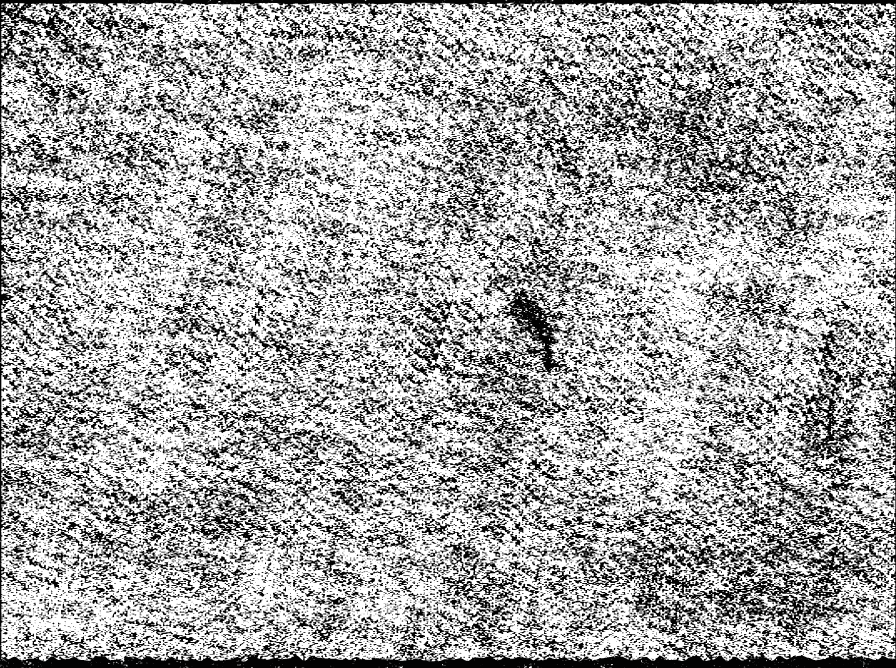
Reproduce this texture procedurally as a Shadertoy shader.

```glsl
// Worn black-and-white print: fine horizontal ink grain on white paper.
// A soft tone map (stains, slanted streaks, weave) sets a threshold, and
// thin grain noise is cut at it, then averaged over each pixel.

const vec3 INK = vec3(0.01);
const vec3 PAPER = vec3(1.0);
const vec2 GRAIN_FREQ = vec2(400.0, 680.0);
const float BASE_INK = 0.385;
const int SAMPLES_X = 3;
const int SAMPLES_Y = 4;

float hash(vec2 p) {
    return fract(sin(dot(p, vec2(12.9898, 78.233))) * 43758.5453);
}

float noise(vec2 p) {
    vec2 cell = floor(p);
    vec2 f = fract(p);
    f = f * f * (3.0 - 2.0 * f);
    float low = mix(hash(cell), hash(cell + vec2(1, 0)), f.x);
    float high = mix(hash(cell + vec2(0, 1)), hash(cell + vec2(1, 1)), f.x);
    return mix(low, high, f.y);
}

// Noise centred on zero
float ripple(vec2 p) {
    return noise(p) - 0.5;
}

float fbm(vec2 p) {
    float sum = 0.0;
    float weight = 0.5;
    for (int i = 0; i < 4; i++) {
        sum += weight * ripple(p);
        p = p * 2.03 + 17.3;
        weight *= 0.55;
    }
    return sum;
}

vec2 rotate(vec2 p, float angle) {
    float c = cos(angle);
    float s = sin(angle);
    return vec2(c * p.x - s * p.y, s * p.x + c * p.y);
}

float stain(vec2 p, vec2 centre, vec2 radius) {
    vec2 d = (p - centre) / radius;
    return exp(-dot(d, d));
}

// Tapered arc, thicker towards its upper end
float crescent(vec2 p, vec2 centre, float radius) {
    vec2 d = p - centre;
    float angle = atan(d.y, d.x);
    float width = mix(0.006, 0.018, smoothstep(0.0, 0.9, angle));
    float ring = exp(-pow((length(d) - radius) / width, 2.0));
    return ring * smoothstep(-0.35, -0.1, angle) * smoothstep(1.3, 0.95, angle);
}

// Broad dark and pale areas
float stains(vec2 p) {
    vec2 q = p + 0.06 * vec2(fbm(p * 9.0), fbm(p * 9.0 + 31.0));
    float dark = 0.11 * stain(q, vec2(0.98, 0.78), vec2(0.24, 0.13));
    dark += 0.13 * stain(q, vec2(0.02, 0.96), vec2(0.12, 0.05));
    dark += 0.10 * stain(q, vec2(1.08, 0.15), vec2(0.30, 0.09));
    dark += 0.13 * stain(q, vec2(0.28, 0.21), vec2(0.12, 0.04));
    dark += 0.07 * stain(q, vec2(0.64, 0.49), vec2(0.14, 0.12));
    dark += 0.14 * stain(q, vec2(1.09, 0.54), vec2(0.05, 0.025));
    dark += 0.22 * stain(q, vec2(1.25, 0.38), vec2(0.025, 0.12));
    dark += 0.20 * stain(q, vec2(1.35, 0.40), vec2(0.035, 0.15));
    float pale = 0.12 * stain(q, vec2(1.04, 0.60), vec2(0.12, 0.07));
    pale += 0.12 * stain(q, vec2(1.27, 0.62), vec2(0.08, 0.11));
    pale += 0.08 * stain(q, vec2(1.02, 0.40), vec2(0.09, 0.14));
    pale += 0.06 * stain(q, vec2(0.12, 0.11), vec2(0.25, 0.08));
    pale += 0.05 * stain(q, vec2(0.45, 0.65), vec2(0.18, 0.25));
    return dark - pale;
}

// Slanted brush streaks, horizontal threads, vertical scratches at the right
float streaks(vec2 p) {
    vec2 bent = p + 0.015 * vec2(0.0, fbm(p * 6.0));
    float slanted = 0.28 * ripple(rotate(bent, 0.35) * vec2(32.0, 105.0));
    float flecks = 0.22 * ripple(bent * vec2(75.0, 190.0) + 9.0);
    float threads = 0.10 * ripple(p * vec2(7.0, 290.0));
    float scratches = 0.22 * ripple(rotate(p, 0.06) * vec2(150.0, 9.0));
    float rightSide = stain(p, vec2(1.20, 0.35), vec2(0.13, 0.25));
    return slanted + flecks + threads + scratches * rightSide;
}

// Ragged black border; 1 inside the border
float border(vec2 p, float aspect) {
    float rag = noise(p * vec2(90.0, 60.0));
    float top = step(0.993 + 0.003 * rag, p.y);
    float bottom = step(p.y, 0.009 + 0.010 * rag);
    float sides = step(p.x, 0.002) + step(aspect - 0.001, p.x);
    return min(top + bottom + sides, 1.0);
}

void mainImage(out vec4 fragColor, in vec2 fragCoord) {
    float aspect = iResolution.x / iResolution.y;
    vec2 centre = fragCoord / iResolution.y;
    float tone = BASE_INK + stains(centre) + streaks(centre) + 0.16 * fbm(centre * 7.0);
    tone += 0.42 * crescent(centre, vec2(0.72, 0.46), 0.102);

    // Cut the grain at the tone and average over the pixel
    float ink = 0.0;
    for (int y = 0; y < SAMPLES_Y; y++) {
        for (int x = 0; x < SAMPLES_X; x++) {
            vec2 offset = (vec2(x, y) + 0.5) / vec2(SAMPLES_X, SAMPLES_Y) - 0.5;
            vec2 p = (fragCoord + offset) / iResolution.y;
            float cut = tone + 0.6 * border(p, aspect);
            ink += smoothstep(-0.03, 0.03, cut - noise(p * GRAIN_FREQ));
        }
    }
    ink /= float(SAMPLES_X * SAMPLES_Y);
    fragColor = vec4(mix(PAPER, INK, ink), 1.0);
}
```
